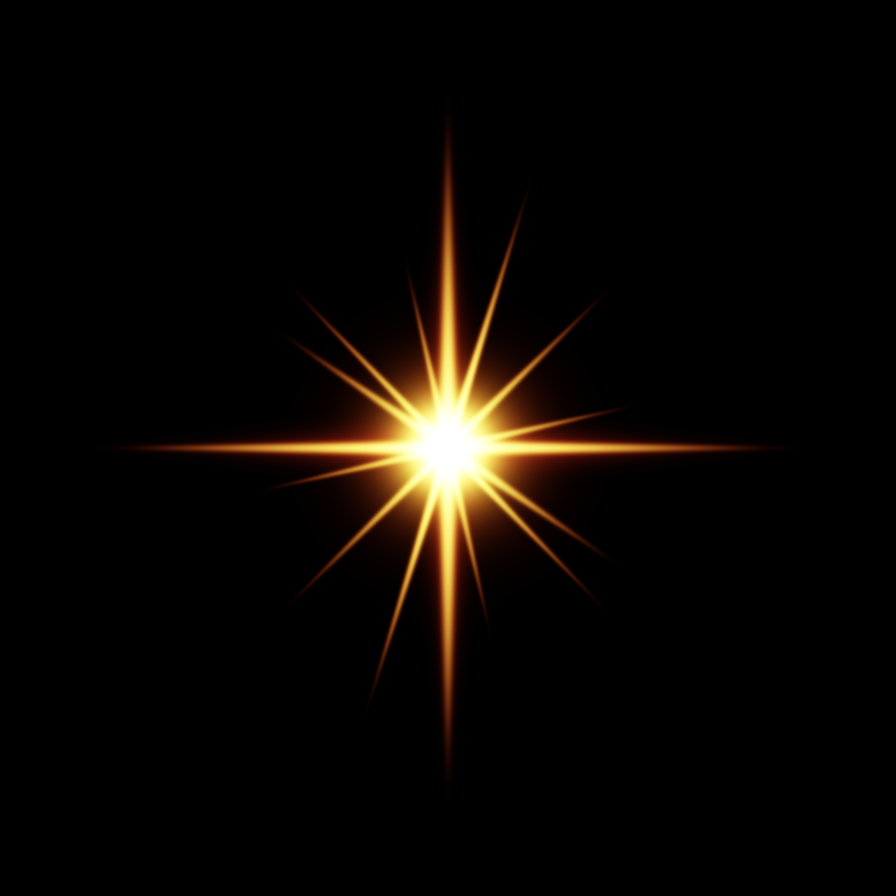
Reproduce this background procedurally as a WebGL 2 fragment shader.

```glsl
#version 300 es
precision highp float;

// A golden star flare on black: straight tapered rays cross at the centre.
// Rays and a round glow add up to one light energy, which an exposure curve
// turns from brown through gold to white; the long rays get a red fringe.

uniform vec2 u_resolution;
out vec4 fragColor;

// Each ray: angle in degrees, half length, half width at the centre.
const vec3 RAYS[8] = vec3[8](
    vec3(0.0, 0.40, 0.0066), vec3(90.0, 0.40, 0.0084),
    vec3(72.8, 0.325, 0.0046), vec3(44.6, 0.265, 0.0046),
    vec3(12.8, 0.225, 0.0042), vec3(134.2, 0.265, 0.0044),
    vec3(145.5, 0.240, 0.0052), vec3(102.8, 0.225, 0.0042));

float gauss(float x, float width) {
    return exp(-x * x / (width * width));
}

// Distance along and across a line through the centre.
vec2 lineCoords(vec2 p, float degrees) {
    float angle = radians(degrees);
    vec2 dir = vec2(cos(angle), sin(angle));
    return abs(vec2(dot(p, dir), p.x * dir.y - p.y * dir.x));
}

float rayEnergy(vec2 p, vec3 ray) {
    vec2 q = lineCoords(p, ray.x);
    float fade = max(1.0 - q.x / ray.y, 0.0);
    float peak = mix(4.6, 6.2, smoothstep(0.26, 0.33, ray.y));
    return peak * fade * fade * gauss(q.y, ray.z * mix(0.4, 1.0, fade));
}

float glowEnergy(float r) {
    return 45.0 * exp(-r / 0.0165) + 0.7 * gauss(r, 0.08);
}

// Red fringe beside a long ray, narrowing towards its tip.
float fringe(vec2 p, float degrees) {
    vec2 q = lineCoords(p, degrees);
    float taper = max(1.0 - q.x / 0.4, 0.0);
    return gauss(q.x, 0.19) * gauss(q.y, 0.006 + 0.02 * taper);
}

// Green and blue rise later than red, so faint light is brown.
vec3 expose(float energy) {
    vec3 density = vec3(energy, 0.48 * pow(energy, 1.35), 0.12 * pow(energy, 1.32));
    return 1.0 - exp(-density);
}

void main() {
    vec2 p = (gl_FragCoord.xy - 0.5 * u_resolution) / min(u_resolution.x, u_resolution.y);

    float energy = glowEnergy(length(p));
    for (int i = 0; i < 8; i++) {
        energy += rayEnergy(p, RAYS[i]);
    }

    // Screen the fringe over the exposed light.
    vec3 color = expose(energy);
    vec3 red = vec3(0.46, 0.07, 0.035) * max(fringe(p, 0.0), fringe(p, 90.0));
    color = 1.0 - (1.0 - color) * (1.0 - red);

    fragColor = vec4(color, 1.0);
}
```
